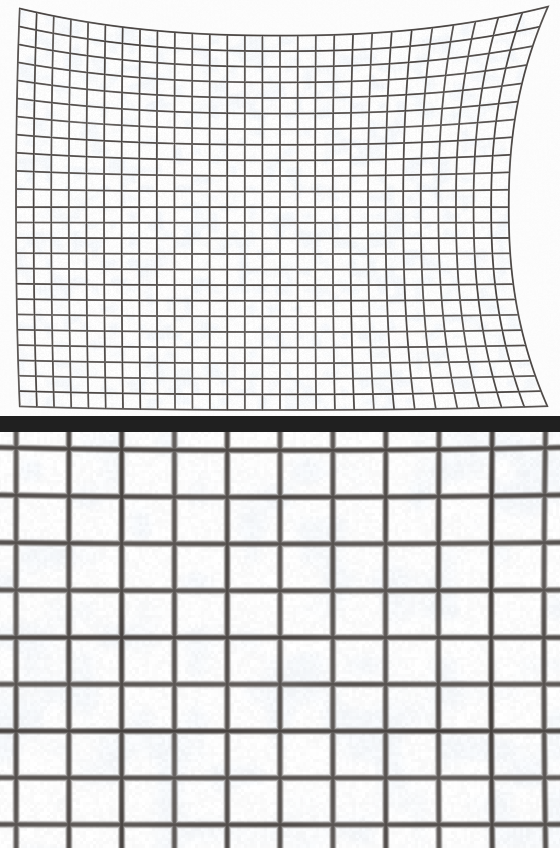
Top: the whole. Bottom: its middle third, enlarged.
This pattern is drawn by a Shadertoy shader. Its source:

```glsl
// A 28 by 24 grid of thin dark lines on white, stretched at its corners like a warped sheet.
// Each pixel is mapped back through the warp to flat cell coordinates, where the distance
// to the nearest line is measured; hashes vary the ink and speckle the paper.

float hash(vec2 p) {
    return fract(sin(dot(p, vec2(127.1, 311.7))) * 43758.5453);
}

float noise(vec2 p) {
    vec2 i = floor(p), f = fract(p);
    f = f * f * (3.0 - 2.0 * f);
    return mix(mix(hash(i), hash(i + vec2(1, 0)), f.x),
               mix(hash(i + vec2(0, 1)), hash(i + vec2(1, 1)), f.x), f.y);
}

// Canvas position to flat grid coordinates, one unit per cell
vec2 unwarp(vec2 p) {
    // Columns bow as x = a + bend * a * a, solved for a; the right side bends most
    float bend = (p.x > 0.0 ? 0.306 : 0.022) * pow(abs(p.y) / 0.478, 2.25);
    float a = 2.0 * p.x / (1.0 + sqrt(max(1.0 + 4.0 * bend * p.x, 0.0)));
    // Rows fan out towards both sides, mostly above the centre
    float fan = (p.y > 0.0 ? 0.162 : -0.018) * pow(abs(p.x) / 0.633, 2.3);
    return vec2(a / 0.0423, p.y / (1.0 + fan) / 0.0375);
}

// Ink of one line, slightly different for each line and along its length
float ink(float dist, float px, float id, float along) {
    float strength = 0.88 + 0.12 * hash(vec2(id, 3.7)) + 0.08 * (noise(vec2(along * 0.7, id)) - 0.5);
    return strength * (1.0 - smoothstep(0.0005, max(0.0037, 0.0005 + px), dist));
}

void mainImage(out vec4 fragColor, in vec2 fragCoord) {
    float px = 1.0 / iResolution.y;
    vec2 p = (fragCoord - vec2(0.5, 0.502) * iResolution.xy) * px;
    vec2 g = unwarp(p);

    // Canvas length of one cell, measured across the lines
    vec2 dx = dFdx(g), dy = dFdy(g);
    vec2 cell = px / max(sqrt(dx * dx + dy * dy), vec2(1e-5));

    // Nearest column and row, and how far the point lies beyond the sheet
    vec2 low = vec2(-15, -13), high = vec2(13, 11);
    vec2 line = clamp(round(g), low, high);
    vec2 dist = abs(g - line) * cell;
    vec2 beyond = max(max(low - g, g - high), 0.0) * cell;

    float column = ink(length(vec2(dist.x, beyond.y)), px, line.x, g.y);
    float row = ink(length(vec2(dist.y, beyond.x)), px, line.y + 50.0, g.x);

    // White paper with faint grain and cool patches inside the sheet
    float inside = 1.0 - smoothstep(0.0, 0.004, max(beyond.x, beyond.y));
    float grain = hash(floor(p * 380.0)) - 0.5;
    vec3 paper = vec3(0.988) + grain * mix(0.008, 0.03, inside);
    paper -= vec3(0.025, 0.015, 0.004) * inside * smoothstep(0.4, 0.9, noise(p * 45.0));

    vec3 color = mix(paper, vec3(0.29, 0.27, 0.26), max(column, row));
    fragColor = vec4(clamp(color, 0.0, 1.0), 1.0);
}
```
